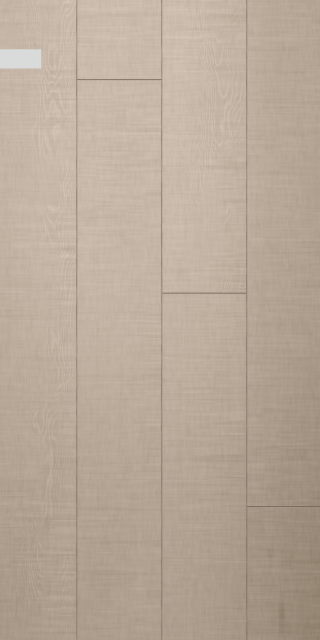
Give the GLSL for this texture, as a WebGL 2 fragment shader.

```glsl
#version 300 es
precision highp float;

#define PLANK_WIDTH 0.2656
#define FIRST_SEAM 0.240
#define FIRST_JOINT 2.418
#define JOINT_STEP 0.667
#define PLANK_LENGTH 4.0
#define SEAM_HALF 0.0013
#define GRAIN_DEPTH 0.13
#define SAW_DEPTH 0.15
#define FIGURE_DEPTH 0.17
#define DARK_OAK vec3(0.575, 0.515, 0.445)
#define PALE_OAK vec3(0.805, 0.745, 0.685)
#define SEAM_COLOR vec3(0.45, 0.40, 0.35)

uniform vec2 u_resolution;
out vec4 outColor;

float hash(vec2 p) {
    return fract(sin(dot(p, vec2(127.1, 311.7))) * 43758.5453);
}

float noise(vec2 p) {
    vec2 cell = floor(p), f = fract(p);
    f = f * f * (3.0 - 2.0 * f);
    float low = mix(hash(cell), hash(cell + vec2(1.0, 0.0)), f.x);
    float high = mix(hash(cell + vec2(0.0, 1.0)), hash(cell + 1.0), f.x);
    return mix(low, high, f.y);
}

// Octaves of noise, centred on zero
float fbm(vec2 p) {
    float sum = 0.0, gain = 0.5;
    for (int i = 0; i < 3; i++) {
        sum += gain * (noise(p) - 0.5);
        p = p * 2.03 + 17.0;
        gain *= 0.5;
    }
    return sum;
}

// Fine fibres and short pores running along the plank
float fibres(vec2 p) {
    float fine = noise(p * vec2(190.0, 38.0)) - 0.5;
    float broad = fbm(p * vec2(55.0, 3.0));
    float pores = smoothstep(0.70, 0.95, noise(p * vec2(150.0, 55.0) + 50.0));
    return 0.75 * fine + 0.5 * broad - 0.45 * pores;
}

// Thin uneven saw strokes running across the plank
float sawMarks(vec2 p) {
    float fine = noise(p * vec2(20.0, 190.0) + 31.0) - 0.5;
    float ridges = smoothstep(0.62, 0.95, noise(p * vec2(7.0, 130.0) + 73.0));
    float cuts = smoothstep(0.68, 0.95, noise(p * vec2(6.0, 115.0) + 19.0));
    float strength = 0.5 + 0.9 * noise(p * vec2(6.0, 5.0) + 11.0);
    return (0.7 * fine + 0.45 * ridges - 0.5 * cuts) * strength;
}

// Broken pale arches of flat-sawn heartwood
float arches(vec2 p, float across) {
    float offset = across - 0.66 + 0.35 * fbm(vec2(p.y * 2.5, 4.0));
    float height = p.y * 5.0 - offset * offset * 38.0 + 3.2 * fbm(p * vec2(22.0, 7.0));
    float line = pow(0.5 + 0.5 * sin(height * 14.0), 3.0);
    float patches = smoothstep(0.3, 0.75, noise(p * vec2(20.0, 8.0) + 7.0));
    return (line - 0.3) * patches * exp(-offset * offset * 9.0);
}

// Antialiased stroke coverage, area-correct for thin strokes
float stroke(float dist, float halfWidth, float pixel) {
    float outer = min(dist + 0.5 * pixel, halfWidth);
    float inner = max(dist - 0.5 * pixel, -halfWidth);
    return clamp((outer - inner) / pixel, 0.0, 1.0);
}

void main() {
    vec2 uv = gl_FragCoord.xy / u_resolution;
    vec2 p = gl_FragCoord.xy / u_resolution.x;
    float pixel = 1.0 / u_resolution.x;

    // Plank layout with stepped end joints
    float x = (p.x - FIRST_SEAM) / PLANK_WIDTH + 1.0;
    float column = floor(x), across = fract(x);
    float y = (p.y - FIRST_JOINT + JOINT_STEP * column) / PLANK_LENGTH;
    float row = floor(y);
    float seamDist = min(across, 1.0 - across) * PLANK_WIDTH;
    float jointDist = min(fract(y), 1.0 - fract(y)) * PLANK_LENGTH;
    vec2 plank = vec2(column, row);
    vec2 grainPos = p + 3.7 * vec2(hash(plank), hash(plank + 9.0));

    // Soft room light, brightest toward the upper middle
    float tone = 0.43 + 0.48 * smoothstep(-0.05, 0.8, uv.y);
    tone -= 0.43 * smoothstep(0.52, 1.05, uv.x);
    tone -= 0.10 * (1.0 - smoothstep(0.0, 0.25, uv.x));
    tone += 0.06 * (hash(plank + 2.0) - 0.5);

    // Wood surface
    float figured = 1.0 - step(0.5, abs(mod(column + 2.0 * row, 4.0) - 2.0));
    tone += GRAIN_DEPTH * fibres(grainPos) + SAW_DEPTH * sawMarks(grainPos);
    tone += FIGURE_DEPTH * mix(0.1, 1.0, figured) * arches(grainPos, across);
    tone += 0.09 * fbm(grainPos * vec2(8.0, 2.5)) + 0.03;

    // Small dark mineral streak
    vec2 streak = (p - vec2(0.88, 0.075)) / vec2(0.009, 0.045);
    tone -= 0.22 * exp(-dot(streak, streak)) * (0.6 + 0.8 * noise(p * vec2(90.0, 20.0)));
    vec3 color = mix(DARK_OAK, PALE_OAK, tone);

    // Seams, end joints and their soft shaded edges
    float wear = 0.45 + 0.45 * noise(vec2(column * 5.0, p.y * 45.0));
    float gap = max(stroke(seamDist, SEAM_HALF, pixel) * wear,
                    stroke(jointDist, SEAM_HALF, pixel) * 0.95);
    color *= 1.0 - 0.03 * exp(-min(seamDist, jointDist) / 0.003);
    color = mix(color, SEAM_COLOR, gap);

    // Blank sample card at the left edge
    vec2 cardEdge = abs(p - vec2(0.035, 1.816)) - vec2(0.094, 0.030);
    float card = clamp(0.5 - max(cardEdge.x, cardEdge.y) / pixel, 0.0, 1.0);
    color = mix(color, vec3(0.85, 0.86, 0.86), card);

    outColor = vec4(clamp(color, 0.0, 1.0), 1.0);
}
```
